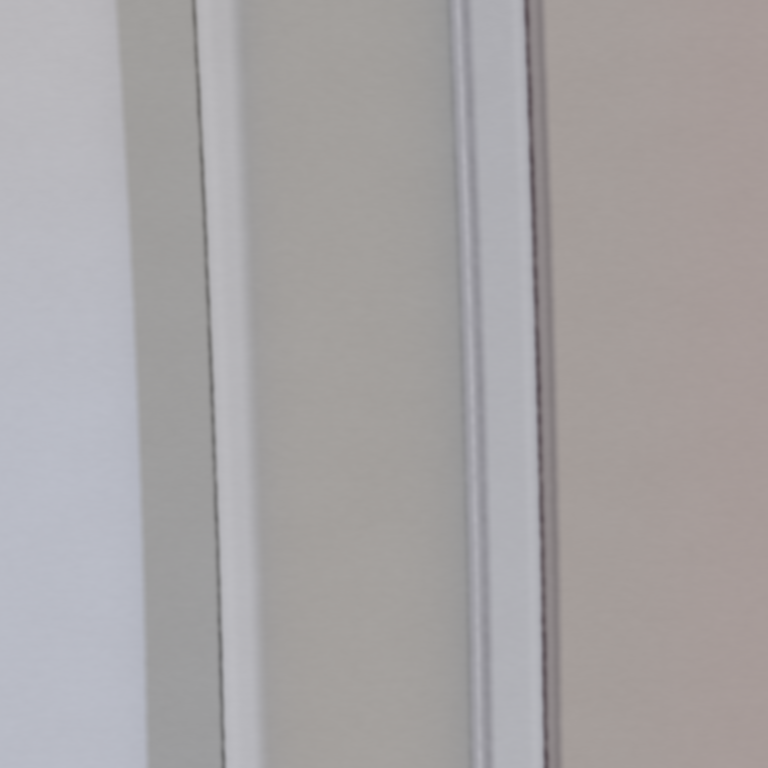
Write a Shadertoy shader that draws this texture.

```glsl
// Pale door frame: upright mouldings and grooves between two softly lit walls.

vec2 hashGradient(vec2 cell) {
    vec2 h = vec2(dot(cell, vec2(127.1, 311.7)), dot(cell, vec2(269.5, 183.3)));
    return 2.0 * fract(sin(h) * 43758.5) - 1.0;
}

float gradientNoise(vec2 p) {
    vec2 i = floor(p), f = fract(p);
    vec2 u = f * f * f * (f * (f * 6.0 - 15.0) + 10.0);
    vec2 e = vec2(0.0, 1.0);
    float low = mix(dot(hashGradient(i), f),
                    dot(hashGradient(i + e.yx), f - e.yx), u.x);
    float high = mix(dot(hashGradient(i + e.xy), f - e.xy),
                     dot(hashGradient(i + e.yy), f - e.yy), u.x);
    return mix(low, high, u.y);
}

float fractalNoise(vec2 p) {
    float sum = 0.0, amplitude = 0.5;
    for (int octave = 0; octave < 3; octave++) {
        sum += amplitude * gradientNoise(p);
        p = p * 2.03 + 17.0;
        amplitude *= 0.5;
    }
    return sum;
}

// Signed distance to the right of a leaning, slightly bowed edge.
float edgeOffset(vec2 uv, float bottom, float top, float bow) {
    return uv.x - mix(bottom, top, uv.y) - bow * 4.0 * uv.y * (1.0 - uv.y);
}

float step01(float d, float blur) {
    return smoothstep(-blur, blur, d);
}

float ridge(float d, float width) {
    return exp(-d * d / (width * width));
}

// Shade that fades away on the positive side of an edge.
float falloff(float d, float reach) {
    return exp(-max(d, 0.0) / reach);
}

void mainImage(out vec4 fragColor, in vec2 fragCoord) {
    vec2 uv = fragCoord / iResolution.xy;

    // Uneven wear along the edges
    float wobble = 0.0012 * gradientNoise(vec2(uv.y * 45.0, 3.5));
    vec2 worn = uv + vec2(wobble, 0.0);

    // Edges from left to right
    float jamb = edgeOffset(worn, 0.192, 0.151, 0.007);
    float lip = edgeOffset(worn, 0.294, 0.255, 0.004);
    float panel = edgeOffset(worn, 0.341, 0.306, 0.002);
    float groove = edgeOffset(worn, 0.615, 0.586, 0.004);
    float bead = edgeOffset(worn, 0.643, 0.613, 0.004);
    float gap = edgeOffset(worn, 0.709, 0.683, 0.003);
    float wall = edgeOffset(worn, 0.732, 0.708, 0.004);

    // Surface colours
    vec3 leftWall = mix(vec3(0.725, 0.735, 0.775), vec3(0.725, 0.72, 0.735),
                        smoothstep(0.35, 1.0, uv.y));
    leftWall -= 0.025 * falloff(-jamb, 0.02);
    vec3 jambGrey = mix(vec3(0.61, 0.61, 0.615), vec3(0.628, 0.62, 0.612), uv.y);
    vec3 lipLight = mix(vec3(0.715, 0.715, 0.735), vec3(0.705, 0.70, 0.71), uv.y);
    vec3 panelGrey = mix(vec3(0.645, 0.63, 0.618), vec3(0.638, 0.625, 0.613), uv.y);
    panelGrey -= vec3(0.035, 0.024, 0.006) * falloff(panel, 0.025);
    panelGrey -= vec3(0.055, 0.04, 0.022) * falloff(-groove, 0.035);
    vec3 grooveGrey = vec3(0.618, 0.615, 0.64);
    vec3 beadLight = mix(vec3(0.695, 0.698, 0.72), vec3(0.68, 0.68, 0.70), uv.y);
    vec3 gapShade = vec3(0.565, 0.54, 0.545);
    vec3 rightWall = vec3(0.645, 0.617, 0.605);
    rightWall += vec3(0.008, -0.008, -0.006) * smoothstep(0.75, 1.0, uv.x);

    // Layers laid over each other
    vec3 color = mix(leftWall, jambGrey, step01(jamb, 0.006));
    color = mix(color, lipLight, step01(lip, 0.004));
    color = mix(color, panelGrey, step01(panel, 0.013));
    color = mix(color, grooveGrey, step01(groove, 0.006));
    color = mix(color, beadLight, step01(bead, 0.006));
    color = mix(color, gapShade, step01(gap, 0.004));
    color = mix(color, rightWall, step01(wall, 0.006));

    // Creases and highlights
    float chips = 1.0 + 0.7 * gradientNoise(vec2(uv.y * 70.0, 9.3));
    color -= 0.14 * chips * ridge(lip + 0.003, 0.0035);
    color += 0.018 * ridge(lip - 0.012, 0.008);
    color -= 0.035 * chips * ridge(groove + 0.002, 0.004);
    color += 0.06 * chips * ridge(groove - 0.010, 0.004);
    color -= 0.045 * chips * ridge(bead + 0.007, 0.005);
    color += 0.02 * ridge(gap + 0.012, 0.006);
    color -= vec3(0.17, 0.18, 0.17) * chips * ridge(gap - 0.002, 0.0045);
    color -= 0.05 * ridge(wall + 0.006, 0.005);

    // Faint mottling and grain
    float mottle = fractalNoise(uv * vec2(9.0, 14.0));
    float grain = fractalNoise(uv * vec2(55.0, 110.0));
    color += mottle * vec3(0.012, 0.014, 0.016) + 0.018 * grain;

    fragColor = vec4(clamp(color, 0.0, 1.0), 1.0);
}
```
